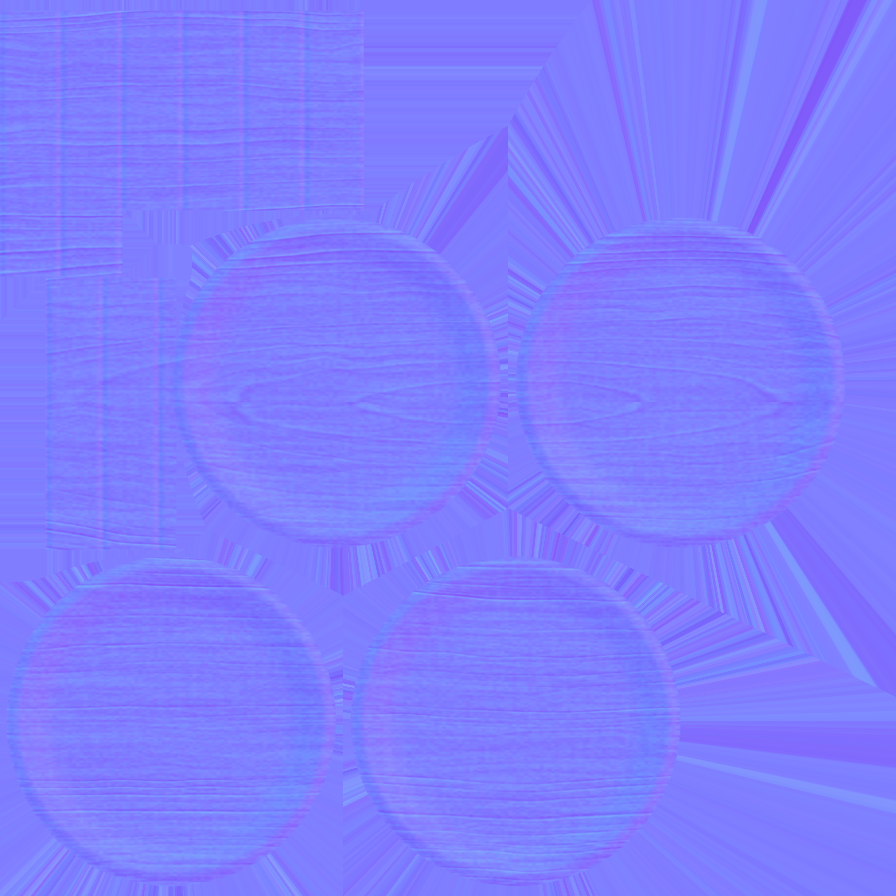
Reproduce this texture map procedurally as a three.js fragment shader.

```glsl
varying vec2 vUv;
const float DISC_RADIUS = 0.183;
const vec2 DISC_ORIGIN = vec2(0.191, 0.195), DISC_STEP = vec2(0.3845, 0.378);
const float ROW_SHIFT = 0.184;
const vec2 GRAIN_HEART = vec2(0.566, 0.551);
const float GRAIN_STRETCH = 0.15, GRAIN_LINES = 62.0, GRAIN_DEPTH = 0.18;
const float PORE_DEPTH = 0.13, SEAM_DEPTH = 0.11;
const float RIM_OUTWARD = 0.11, RIM_INWARD = 0.10;
const float STREAK_DEPTH = 0.36, EDGE_SOFTNESS = 0.002;
const vec2 BASE_TILT = vec2(-0.002, -0.008);

float hash(vec2 p) { return fract(sin(dot(p, vec2(127.1, 311.7))) * 43758.5453); }

float noise(vec2 p) {
  vec2 i = floor(p), f = fract(p);
  f = f * f * (3.0 - 2.0 * f);
  return mix(mix(hash(i), hash(i + vec2(1.0, 0.0)), f.x),
             mix(hash(i + vec2(0.0, 1.0)), hash(i + 1.0), f.x), f.y);
}
// Flat strips with narrow soft joins, centred on zero
float strips(float t, float seed) {
  float i = floor(t), join = smoothstep(0.8, 1.0, fract(t));
  return mix(hash(vec2(i, seed)), hash(vec2(i + 1.0, seed)), join) - 0.5;
}
// Slope across a narrow groove
float groove(float x, float width) {
  float s = x / width;
  return 2.3 * s * exp(-s * s);
}
float wedge(float angle, float low, float high) {
  return smoothstep(low - 0.2, low + 0.2, angle) * (1.0 - smoothstep(high - 0.2, high + 0.2, angle));
}
// Wood grain: straight lines that bend round a quiet heart with two arches
vec2 woodTilt(vec2 p) {
  vec2 fromHeart = p - GRAIN_HEART;
  float ring = length(vec2(fromHeart.x * GRAIN_STRETCH, fromHeart.y));
  float wobble = 0.003 * (noise(p * vec2(22.0, 40.0)) - 0.5);
  float g = ring + wobble + 0.018 * (noise(p * vec2(5.0, 12.0)) - 0.5);
  float slope = 0.0;
  for (int i = 0; i < 2; i++) {
    float layer = float(i), t = g * GRAIN_LINES * (1.0 + 0.7 * layer), line = floor(t);
    float jitter = 0.4 * (hash(vec2(line, 4.0 + layer)) - 0.5);
    float strength = pow(hash(vec2(line, 9.0 + layer)), 1.6);
    strength *= 0.35 + noise(p * vec2(9.0, 30.0) + layer * 7.0);
    slope += GRAIN_DEPTH * (1.0 - 0.3 * layer) * strength
           * groove(fract(t) - 0.5 - jitter, 0.09 + 0.05 * layer);
  }
  slope *= smoothstep(0.03, 0.08, ring);
  float side = sign(fromHeart.y) * 0.09;
  slope += side * (groove(ring + wobble - 0.024, 0.0016) + groove(ring + wobble - 0.046, 0.0016));
  slope += 0.17 * (noise(vec2(p.y * 340.0 + wobble * 900.0, p.x * 9.0)) - 0.5);
  float pores = noise(p * vec2(230.0, 420.0)) - 0.5;
  float specks = noise(p * vec2(350.0, 390.0) + 31.0) - 0.5;
  return vec2(0.5 * PORE_DEPTH * specks, slope + PORE_DEPTH * pores);
}
// Rounded lip and inner hollow of a disc
vec2 rimTilt(vec2 q) {
  float r = length(q);
  float lip = exp(-pow((r - 0.179) / 0.004, 2.0));
  float hollow = exp(-pow((r - 0.150) / 0.017, 2.0));
  float crease = groove(r - 0.170, 0.005);
  return q / max(r, 0.0001) * (RIM_OUTWARD * lip - RIM_INWARD * hollow + 0.05 * crease);
}
// Border colours drawn outward: calm bands and bundles of thin lines
vec2 streakTilt(float t, float seed, float bundle) {
  float slope = strips(t * 60.0, seed + 1.0) * (0.09 + 0.25 * bundle)
              + strips(t * 190.0, seed + 2.0) * (0.07 + 0.60 * bundle)
              + strips(t * 430.0, seed + 4.0) * (0.10 + 0.75 * bundle);
  return STREAK_DEPTH * vec2(0.3 * strips(t * 210.0, seed + 3.0) * (0.3 + bundle), slope);
}
float randomBundle(float t, float seed) {
  return smoothstep(0.4, 0.75, noise(vec2(t * 18.0, seed)));
}
// Long fans by angle in degrees: x is the facet slope, y the line bundle
vec2 fan(float id, float a, float bundle) {
  if (id < 0.5) return vec2(0.0, bundle);
  if (id < 1.5) return vec2(0.09 * wedge(a, 0.0, 4.5) - 0.12 * wedge(a, -7.0, -1.2)
    + 0.17 * wedge(a, -13.6, -11.8), bundle * (1.0 - 0.8 * wedge(a, -50.0, 8.0)));
  if (id < 2.5) return vec2(-0.14 * wedge(a, 51.0, 56.8),
    max(bundle * (1.0 - wedge(a, 51.0, 56.8)), 0.7 * wedge(a, 57.0, 76.0)));
  float lines = wedge(a, 112.5, 121.0) + wedge(a, 96.5, 103.0) + wedge(a, 79.0, 82.5)
    + wedge(a, 61.0, 69.0) + 0.7 * wedge(a, 40.0, 47.0) + 0.7 * wedge(a, 19.0, 31.0)
    + 0.4 * wedge(a, -8.0, 14.0) + wedge(a, -69.0, -62.0);
  float facet = 0.17 * wedge(a, 77.2, 79.0) - 0.15 * wedge(a, 64.0, 66.2)
    + 0.18 * wedge(a, -59.5, -57.2) - 0.13 * wedge(a, -57.0, -49.5)
    - 0.12 * wedge(a, 101.5, 103.0) - 0.12 * wedge(a, 80.0, 81.0);
  return vec2(facet, a > 121.0 || a < -69.0 ? bundle : 0.7 * lines);
}
// Keep a plank block when it is the nearest island
void addPlanks(vec2 p, vec2 low, vec2 high, float pitch, float seed,
               inout float nearest, inout vec2 inside, inout vec2 outside) {
  vec2 border = clamp(p, low, high);
  float d = distance(p, border), t = border.x + border.y;
  if (d >= nearest) return;
  nearest = d;
  float seam = (fract((p.x - low.x) / pitch + 0.5) - 0.5) * pitch;
  inside = vec2(-SEAM_DEPTH * groove(seam, 0.004), 0.0);
  outside = 0.5 * streakTilt(t, seed, max(0.3, randomBundle(t, seed)));
}
void main() {
  vec2 p = vUv, inside = vec2(0.0), outside = vec2(0.0);
  float nearest = 10.0;
  // Four discs in two staggered rows
  for (int i = 0; i < 4; i++) {
    float id = float(i), row = floor(id / 2.0), seed = 20.0 + 7.0 * id;
    vec2 q = p - DISC_ORIGIN - DISC_STEP * vec2(mod(id, 2.0), row) - vec2(ROW_SHIFT * row, 0.0);
    float d = length(q) - DISC_RADIUS, angle = atan(q.y, q.x), t = (angle + 4.0) * DISC_RADIUS;
    if (d < nearest) {
      nearest = d;
      inside = rimTilt(q);
      vec2 facet = fan(id, degrees(angle), randomBundle(t, seed));
      outside = streakTilt(t, seed, facet.y) + vec2(0.0, facet.x);
    }
  }
  // Plank blocks on the left
  addPlanks(p, vec2(0.0, 0.766), vec2(0.405, 0.987), 0.068, 61.0, nearest, inside, outside);
  addPlanks(p, vec2(0.0, 0.692), vec2(0.136, 0.987), 0.068, 71.0, nearest, inside, outside);
  addPlanks(p, vec2(0.052, 0.387), vec2(0.196, 0.689), 0.0625, 81.0, nearest, inside, outside);
  // Pack the surface direction into colour
  vec2 tilt = mix(inside + woodTilt(p), outside, smoothstep(0.0, EDGE_SOFTNESS, nearest));
  gl_FragColor = vec4(0.5 + 0.5 * normalize(vec3(BASE_TILT + tilt, 1.0)), 1.0);
}
```
